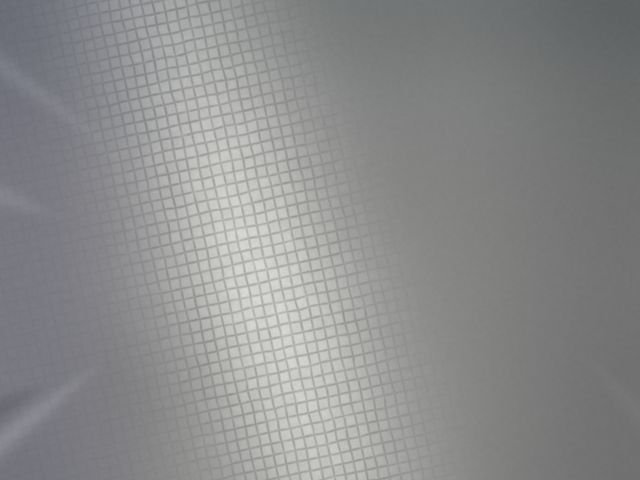
A Shadertoy shader for this texture:

```glsl
// Grey ripstop film: a tilted grid of fine dark threads under a soft diagonal sheen.
// The sheen is a Gaussian ridge that also reveals the threads; creases are
// tapered segments, and value noise adds grain, wobble and uneven threads.

const vec2  GRID_CELLS    = vec2(44.0, 42.0);  // cells per canvas height
const float GRID_TILT     = 0.215;             // radians
const float THREAD_HALF   = 0.065;             // in cells
const float THREAD_SOFT   = 0.13;
const float THREAD_DARK   = 0.16;
const float THREAD_WOBBLE = 0.14;

const float SHEEN_FOOT    = 0.674;             // x of the ridge at the bottom
const float SHEEN_SLOPE   = 0.309;             // leftward shift per height
const float SHEEN_WIDTH   = 0.145;
const float SHEEN_GAIN    = 0.31;
const float SHEEN_PEAK_Y  = 0.42;

const vec3 COOL_GREY    = vec3(0.465, 0.465, 0.500);
const vec3 NEUTRAL_GREY = vec3(0.512, 0.512, 0.508);
const vec3 EDGE_GREY    = vec3(0.435, 0.438, 0.436);
const vec3 SHEEN_TINT   = vec3(1.0, 1.0, 0.965);
const float GRAIN       = 0.016;

// Crease start (wide end) and tip, with signed strength below
const int CREASE_COUNT = 5;
const vec4 CREASES[CREASE_COUNT] = vec4[](
    vec4(-0.02, 0.88, 0.22, 0.70),
    vec4(-0.02, 0.60, 0.12, 0.55),
    vec4(-0.02, 0.06, 0.22, 0.25),
    vec4(-0.02, 0.14, 0.10, 0.20),
    vec4( 1.36, 0.11, 1.21, 0.27));
const float CREASE_GAIN[CREASE_COUNT] = float[](0.05, 0.05, 0.08, -0.06, 0.02);

float hash(vec2 p) {
    vec3 q = fract(vec3(p.xyx) * 0.1031);
    q += dot(q, q.yzx + 33.33);
    return fract((q.x + q.y) * q.z);
}

float valueNoise(vec2 p) {
    vec2 i = floor(p), f = fract(p);
    f = f * f * (3.0 - 2.0 * f);
    return mix(mix(hash(i), hash(i + vec2(1, 0)), f.x),
               mix(hash(i + vec2(0, 1)), hash(i + vec2(1, 1)), f.x), f.y);
}

float gaussian(float x, float width) {
    return exp(-0.5 * x * x / (width * width));
}

// Soft streak that narrows and fades from a to b
float crease(vec2 p, vec2 a, vec2 b) {
    vec2 along = b - a;
    float t = clamp(dot(p - a, along) / dot(along, along), 0.0, 1.0);
    float d = length(p - a - along * t);
    return gaussian(d, mix(0.018, 0.006, t)) * (1.0 - t * t);
}

// x: thread coverage, y: random brightness of the cell
vec2 threadGrid(vec2 p, float pixel) {
    float c = cos(GRID_TILT), s = sin(GRID_TILT);
    vec2 g = vec2(c * p.x + s * p.y, c * p.y - s * p.x) * GRID_CELLS;
    vec2 wobble = vec2(valueNoise(g * 0.7), valueNoise(g * 0.7 + 71.0)) - 0.5;
    g += THREAD_WOBBLE * wobble;
    vec2 d = abs(fract(g) - 0.5);
    d = 0.5 - d;
    vec2 soft = max(vec2(THREAD_SOFT), pixel * GRID_CELLS);
    vec2 thread = 1.0 - smoothstep(vec2(THREAD_HALF) - 0.5 * soft, THREAD_HALF + soft, d);
    thread *= 0.75 + 0.5 * vec2(valueNoise(g * 1.3 + 13.0), valueNoise(g * 1.3 + 37.0));
    return vec2(max(thread.x, thread.y), hash(floor(g) + 100.0) - 0.5);
}

void mainImage(out vec4 fragColor, in vec2 fragCoord) {
    vec2 p = fragCoord / iResolution.y;
    float aspect = iResolution.x / iResolution.y;
    float x = p.x / aspect;

    // Base greys: cool on the left, darker towards the right and top edges
    vec3 color = mix(COOL_GREY, NEUTRAL_GREY, smoothstep(0.0, 0.35, x));
    color = mix(color, EDGE_GREY, smoothstep(0.68, 1.0, x));
    color -= vec3(0.055, 0.045, 0.040) * smoothstep(0.55, 1.05, p.y);
    color += 0.025 * (valueNoise(p * vec2(3.0, 5.0)) - 0.5);

    // Creases
    for (int i = 0; i < CREASE_COUNT; i++)
        color += CREASE_GAIN[i] * crease(p, CREASES[i].xy, CREASES[i].zw);

    // Diagonal sheen
    float ridge = (p.x - SHEEN_FOOT + SHEEN_SLOPE * p.y) * inversesqrt(1.0 + SHEEN_SLOPE * SHEEN_SLOPE);
    float sheen = gaussian(ridge, SHEEN_WIDTH) * gaussian(p.y - SHEEN_PEAK_Y, 0.58);
    color += SHEEN_GAIN * sheen * SHEEN_TINT;

    // Threads show where the sheen falls and linger faintly on its left
    vec2 grid = threadGrid(p, 1.0 / iResolution.y);
    float reveal = smoothstep(0.0, 0.75, sheen) + 0.12 * smoothstep(0.1, -0.2, ridge);
    color *= 1.0 - THREAD_DARK * min(reveal, 1.0) * grid.x;
    color += 0.03 * sheen * grid.y;

    // Fine grain, stronger in the light
    float grain = valueNoise(p * 260.0) + valueNoise(p * 130.0 + 19.0) - 1.0;
    color += GRAIN * (0.5 + sheen) * grain;

    fragColor = vec4(clamp(color, 0.0, 1.0), 1.0);
}
```
